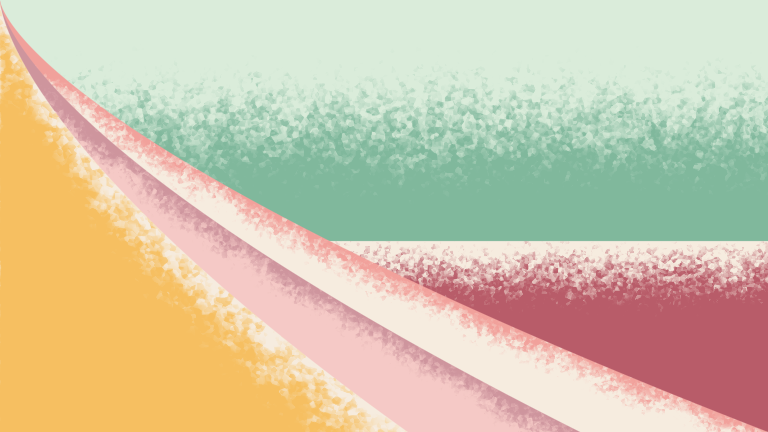
This background is drawn by a Shadertoy shader. Its source:

```glsl
// Layered paper-like curves sweeping below a stippled green sky and a rose field.

const vec3 MINT   = vec3(0.855, 0.925, 0.855);
const vec3 GREEN  = vec3(0.500, 0.720, 0.612);
const vec3 CREAM  = vec3(0.965, 0.925, 0.875);
const vec3 ROSE   = vec3(0.722, 0.360, 0.410);
const vec3 CORAL  = vec3(0.945, 0.600, 0.580);
const vec3 PINK   = vec3(0.960, 0.790, 0.775);
const vec3 MAUVE  = vec3(0.790, 0.560, 0.600);
const vec3 YELLOW = vec3(0.965, 0.750, 0.380);

// Sine-free hash: cell to three random values
vec3 hash32(vec2 p) {
    vec3 q = fract(p.xyx * vec3(0.1031, 0.1030, 0.0973));
    q += dot(q, q.yxz + 33.33);
    return fract((q.xxy + q.yzz) * q.zyx);
}

// Soft round brush dabs, each with its own random tone
float dabs(vec2 p) {
    vec2 cell = floor(p), f = fract(p);
    float tone = 0.0, total = 0.0;
    for (int j = -1; j <= 1; j++) {
        for (int i = -1; i <= 1; i++) {
            vec2 offset = vec2(i, j);
            vec3 rnd = hash32(cell + offset + 50.0);
            vec2 d = offset + rnd.xy - f;
            float weight = exp(-14.0 * dot(d, d));
            tone += weight * rnd.z;
            total += weight;
        }
    }
    return tone / total;
}

// Grain centred on zero, built from two dab sizes
float grain(vec2 p, float scale) {
    mat2 tilt = mat2(0.88, 0.48, -0.48, 0.88);
    return 0.6 * dabs(p * scale) + 0.4 * dabs(tilt * p * scale * 1.8 + 17.0) - 0.5;
}

// Coverage of dry paint: the grain breaks up the ramp t
float paint(float t, float g, float roughness) {
    return smoothstep(0.0, 1.0, t + roughness * g);
}

// Approximate distance below a curve from the top left corner to the bottom at x = reach
float below(float x, float depth, float reach, float power) {
    x = max(x, 0.001);
    float curve = pow(x / reach, power);
    float slope = power * curve / x;
    return (depth - curve) / sqrt(1.0 + slope * slope);
}

float edge(float d, float blur) {
    return smoothstep(-blur, blur, d);
}

void mainImage(out vec4 fragColor, in vec2 fragCoord) {
    vec2 p = fragCoord / iResolution.y;
    float depth = 1.0 - p.y;
    float blur = 0.75 / iResolution.y;

    float coarse = grain(p, 72.0);
    float fine = grain(p + 3.0, 95.0);
    float streaks = grain(mat2(0.88, -0.36, 0.48, 0.93) * p, 62.0);
    float cloud = dabs(p * 11.0) - 0.5;

    // Sky, then the field under the horizon
    float skyRamp = (depth - 0.185) / 0.215 + 0.12 * cloud;
    vec3 color = mix(MINT, GREEN, paint(skyRamp, coarse, 0.85));
    float fieldRamp = (depth - 0.575) / 0.115 + 0.2 * cloud;
    vec3 field = mix(CREAM, ROSE, paint(fieldRamp, fine, 0.95));
    color = mix(color, field, edge(depth - 0.558, blur));

    // Cream band with a coral upper rim
    float outer = below(p.x, depth, 1.778, 0.69);
    float coralTip = 1.0 - smoothstep(0.08, 0.22, depth);
    float coralRamp = 0.95 - outer / 0.06 + coralTip + 0.3 * cloud;
    vec3 band = mix(CREAM, CORAL, 0.9 * paint(coralRamp, fine, 0.9));
    color = mix(color, band, edge(outer, blur));

    // Pink band shaded by the cream band above it
    float middle = below(p.x, depth, 1.343, 0.674);
    float mauveTip = 0.6 * (1.0 - smoothstep(0.12, 0.4, depth));
    float mauveRamp = 0.95 - middle / 0.06 + mauveTip + 0.3 * cloud;
    band = mix(PINK, MAUVE, 0.9 * paint(mauveRamp, fine, 0.8));
    color = mix(color, band, edge(middle, blur));

    // Yellow ground fading to cream along its rim
    float inner = below(p.x, depth, 0.944, 0.675);
    float fade = mix(0.035, 0.15, depth);
    float yellowRamp = 0.12 + inner / fade + 0.25 * cloud;
    vec3 ground = mix(CREAM, YELLOW, paint(yellowRamp, streaks, 0.9));
    color = mix(color, ground, edge(inner, blur));

    fragColor = vec4(color, 1.0);
}
```
